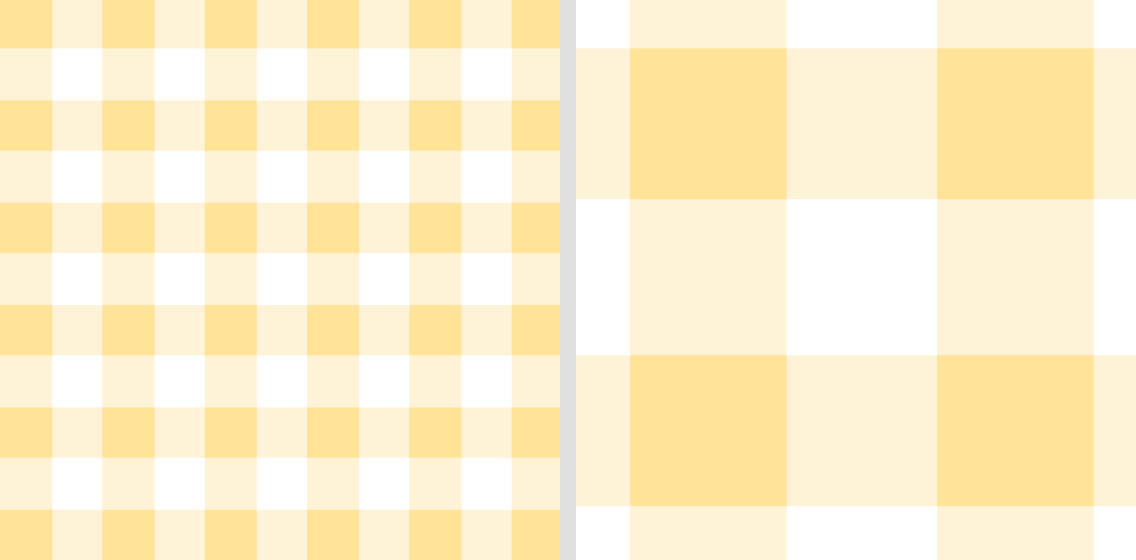
Left, the full canvas; right, a detail of the centre.
This pattern is drawn by a WebGL 2 fragment shader. Its source:

```glsl
#version 300 es
precision highp float;
// Pale yellow gingham: two crossing sets of flat stripes on white.

uniform vec2 u_resolution;
out vec4 fragColor;

// Lengths are fractions of the canvas; x: upright stripes, y: level stripes.
const vec2 PERIOD = vec2(0.18275, 0.18270);
const vec2 STRIPE_WIDTH = vec2(0.0932, 0.0898);
const vec2 STRIPE_START = vec2(0.0, 0.0);

const vec3 GROUND = vec3(1.0, 1.0, 1.0);
const vec3 SINGLE_STRIPE = vec3(1.0, 0.953, 0.843);
const vec3 CROSSING = vec3(1.0, 0.890, 0.600);

// Coverage of both stripe sets, with edges one pixel wide.
vec2 stripeCoverage(vec2 position, vec2 pixel) {
    vec2 center = STRIPE_START + 0.5 * STRIPE_WIDTH;
    vec2 fromCenter = (fract((position - center) / PERIOD + 0.5) - 0.5) * PERIOD;
    vec2 edgeDistance = abs(fromCenter) - 0.5 * STRIPE_WIDTH;
    return clamp(0.5 - edgeDistance / pixel, 0.0, 1.0);
}

void main() {
    vec2 pixel = 1.0 / u_resolution;
    vec2 stripes = stripeCoverage(gl_FragCoord.xy * pixel, pixel);

    // Blend across, then down, through the three tones of the weave.
    vec3 betweenLevels = mix(GROUND, SINGLE_STRIPE, stripes.x);
    vec3 onLevels = mix(SINGLE_STRIPE, CROSSING, stripes.x);
    fragColor = vec4(mix(betweenLevels, onLevels, stripes.y), 1.0);
}
```
